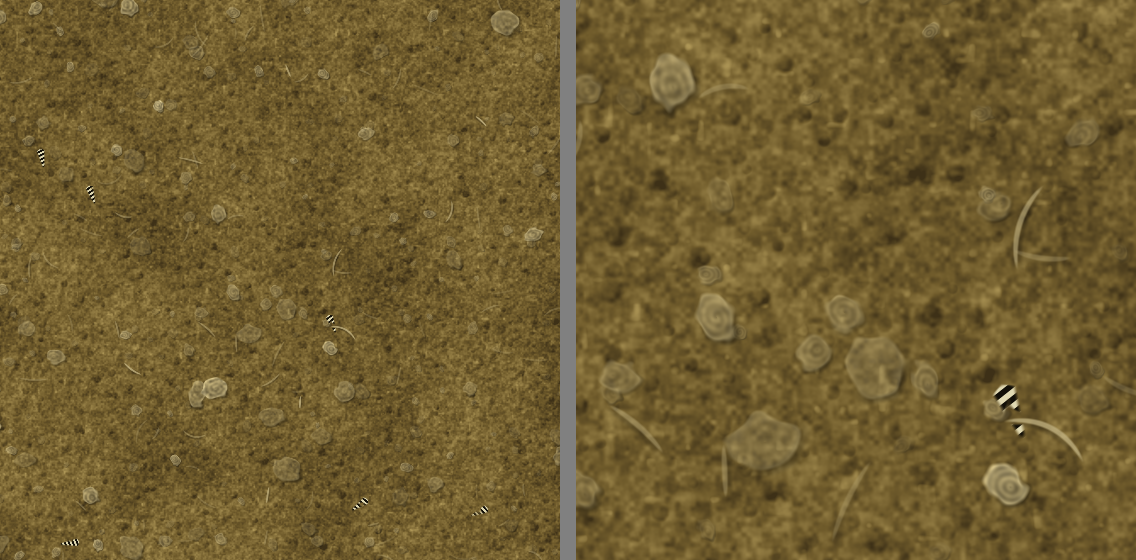
Left, the full canvas; right, a detail of the centre.
A three.js fragment shader for this texture:

```glsl
#define MUD_DARK vec3(0.24, 0.19, 0.09)
#define MUD_MID vec3(0.44, 0.36, 0.17)
#define MUD_PALE vec3(0.64, 0.55, 0.31)
#define SHELL_PALE vec3(0.76, 0.70, 0.51)
#define SNAIL_BLACK vec3(0.07, 0.06, 0.03)
#define SNAIL_CREAM vec3(0.88, 0.85, 0.70)
#define LIGHT_DIR vec2(-0.6, 0.8)
#define GRIT 0.34
#define SOFT 0.0016

varying vec2 vUv;

vec3 hash3(vec2 p) {
  vec3 q = fract(p.xyx * vec3(0.1031, 0.1030, 0.0973));
  q += dot(q, q.yxz + 33.33);
  return fract((q.xxy + q.yzz) * q.zyx);
}

float noise(vec2 p) {
  vec2 i = floor(p), f = fract(p);
  f = f * f * (3.0 - 2.0 * f);
  float low = mix(hash3(i).x, hash3(i + vec2(1.0, 0.0)).x, f.x);
  float high = mix(hash3(i + vec2(0.0, 1.0)).x, hash3(i + 1.0).x, f.x);
  return mix(low, high, f.y);
}

float fbm(vec2 p) {
  float sum = 0.0, weight = 0.5;
  for (int k = 0; k < 4; k++) {
    sum += weight * noise(p);
    p = mat2(1.6, 1.2, -1.2, 1.6) * p + 17.3;
    weight *= 0.5;
  }
  return sum / 0.9375;
}

vec2 rotate(vec2 p, float angle) {
  float c = cos(angle), s = sin(angle);
  return vec2(c * p.x + s * p.y, c * p.y - s * p.x);
}

vec3 sediment(float tone) {
  tone = clamp(tone, 0.0, 1.1) * 2.0;
  return tone < 1.0 ? mix(MUD_DARK, MUD_MID, tone) : mix(MUD_MID, MUD_PALE, tone - 1.0);
}

// Dark round pellets, lit from the upper left
float pellets(vec2 uv, float count, float share, float size) {
  float shade = 0.0;
  for (int k = 0; k < 9; k++) {
    vec2 cell = floor(uv * count) + vec2(mod(float(k), 3.0), floor(float(k) / 3.0)) - 1.0;
    vec3 a = hash3(cell + count), b = hash3(cell + count + 57.0);
    if (a.z > share) continue;
    vec2 p = (uv - (cell + a.xy) / count) / (size * mix(0.65, 1.2, b.x));
    float body = 1.0 - smoothstep(0.65, 1.15, length(p));
    shade += body * mix(0.5, 1.0, b.y) * (0.22 * dot(p, LIGHT_DIR) - 0.25);
  }
  return max(shade, -0.38);
}

// Worn shells with growth rings, a few of them coiled
vec3 shells(vec3 color, vec2 uv, float count, float share, float size, float strength) {
  for (int k = 0; k < 9; k++) {
    vec2 cell = floor(uv * count) + vec2(mod(float(k), 3.0), floor(float(k) / 3.0)) - 1.0;
    vec3 a = hash3(cell + count), b = hash3(cell + count + 91.0), c = hash3(cell + count + 173.0);
    if (a.z > share) continue;
    float radius = size * mix(0.5, 1.3, b.x * b.x);
    vec2 p = (uv - (cell + a.xy) / count) / radius;
    vec2 q = rotate(p, b.y * 6.283) * vec2(1.0, mix(1.0, 1.5, b.z));
    float r = length(q) + 0.45 * (noise(q * 1.7 + cell * 7.0) - 0.5);
    float edge = SOFT / radius;
    float body = 1.0 - smoothstep(1.0 - edge, 1.0 + edge, r);
    float shadow = smoothstep(0.75, 1.0, r) * (1.0 - smoothstep(1.0, 1.35, r));
    shadow *= max(-dot(p, LIGHT_DIR), 0.0);
    float coil = c.x > 0.82 ? atan(q.y, q.x) : 0.0;
    float rings = sin(length(q - vec2(0.3, 0.0) * step(c.x, 0.82)) * 15.0 + coil);
    float rim = smoothstep(0.7, 0.95, r);
    float tone = 0.82 + 0.09 * rings + 0.14 * rim + 0.1 * dot(p, LIGHT_DIR);
    tone += 0.4 * (noise(uv * 210.0) - 0.5);
    float cover = strength * mix(0.22, 0.95, c.y * c.y) * mix(0.85, 1.0, rim);
    color *= 1.0 - 0.4 * strength * shadow;
    color = mix(color, SHELL_PALE * tone, body * cover);
  }
  return color;
}

// Thin curved fibres with tapered ends
vec3 fibres(vec3 color, vec2 uv, float count, float share, float strength) {
  for (int k = 0; k < 9; k++) {
    vec2 cell = floor(uv * count) + vec2(mod(float(k), 3.0), floor(float(k) / 3.0)) - 1.0;
    vec3 a = hash3(cell + count), b = hash3(cell + count + 39.0);
    if (a.z > share) continue;
    vec2 p = rotate(uv - (cell + a.xy) / count, 0.6 + (b.x - 0.5) * 2.8);
    float reach = mix(0.011, 0.027, b.y), bend = (b.z - 0.5) * 36.0;
    float slope = 2.0 * bend * p.x;
    float offset = (p.y - bend * p.x * p.x) / sqrt(1.0 + slope * slope);
    float taper = max(1.0 - p.x * p.x / (reach * reach), 0.0);
    float width = 0.0016 * sqrt(taper);
    float line = (1.0 - smoothstep(width - 0.5 * SOFT, width + 0.5 * SOFT, abs(offset))) * min(taper * 3.0, 1.0);
    float shadow = (1.0 - smoothstep(0.0, 0.003, abs(offset + 0.0025))) * taper;
    color *= 1.0 - 0.25 * strength * shadow;
    color = mix(color, SHELL_PALE, line * strength * mix(0.35, 1.0, fract(b.y * 17.0)));
  }
  return color;
}

// Rare banded snails, partly buried
vec3 snails(vec3 color, vec2 uv, float count, float share) {
  for (int k = 0; k < 9; k++) {
    vec2 cell = floor(uv * count) + vec2(mod(float(k), 3.0), floor(float(k) / 3.0)) - 1.0;
    vec3 a = hash3(cell + 11.0), b = hash3(cell + 71.0);
    if (a.z > share) continue;
    vec2 p = rotate(uv - (cell + a.xy) / count, b.x * 6.283);
    float along = p.x / 0.036 + 0.5;
    float width = mix(0.0075, 0.001, along) * smoothstep(0.0, 0.15, along);
    float body = 1.0 - smoothstep(width - SOFT, width + SOFT, abs(p.y));
    body *= smoothstep(0.0, 0.08, along) * (1.0 - smoothstep(0.9, 1.0, along));
    body *= smoothstep(0.2, 0.4, noise(uv * 110.0));
    float band = smoothstep(-0.3, 0.3, sin(along * 32.0 + p.y * 260.0));
    color = mix(color, mix(SNAIL_BLACK, SNAIL_CREAM, band), body);
  }
  return color;
}

void main() {
  // Mud: broad clouds, embossed lumps, fine grit and pale specks
  float tone = 0.53 + 0.5 * (fbm(vUv * 7.0) - 0.5) + 0.25 * (fbm(vUv * 32.0) - 0.5);
  tone += 0.55 * (fbm(vUv * 75.0) - fbm(vUv * 75.0 + LIGHT_DIR * 0.25));
  tone += GRIT * (noise(vUv * 170.0) - 0.5) + GRIT * (noise(vUv * 330.0 + 5.0) - 0.5);
  tone += 0.3 * smoothstep(0.8, 1.0, noise(vUv * 130.0 + 40.0));
  tone += pellets(vUv, 34.0, 0.55, 0.0075) + 0.6 * pellets(vUv, 53.0, 0.5, 0.005);

  vec3 color = sediment(tone);
  color = shells(color, vUv, 23.0, 0.35, 0.009, 0.6);
  color = fibres(color, vUv, 13.0, 0.35, 0.35);
  color = shells(color, vUv, 11.0, 0.55, 0.02, 0.9);
  color = fibres(color, vUv, 8.0, 0.4, 0.85);
  color = snails(color, vUv, 3.0, 0.45);
  gl_FragColor = vec4(color, 1.0);
}
```
